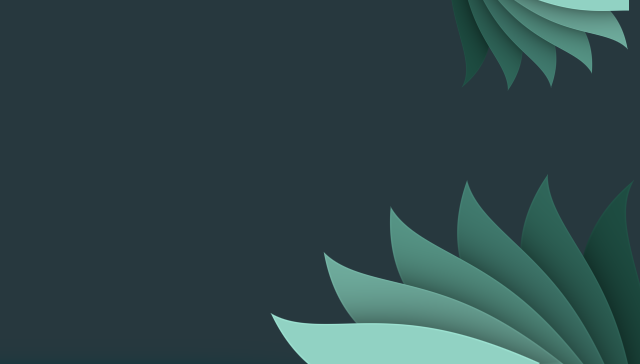
Give the GLSL for this background, as a Shadertoy shader.

```glsl
const int PETALS = 6;
const float TIP_RADIUS = 3.726;
const vec3 BACKDROP = vec3(0.153, 0.220, 0.243);
const vec3 FLOOR_TINT = vec3(0.095, 0.215, 0.245);
const vec3 PETAL_COLORS[PETALS] = vec3[PETALS](
    vec3(0.570, 0.825, 0.765), vec3(0.445, 0.690, 0.630),
    vec3(0.345, 0.595, 0.535), vec3(0.260, 0.495, 0.445),
    vec3(0.190, 0.410, 0.360), vec3(0.120, 0.310, 0.265));

// Approximate signed distance to one curved petal, tip at the origin.
// along runs from the tip to the pivot, across runs clockwise.
float petalShape(float along, float across, float bulge) {
    float x = max(along, 0.0);
    float x2 = x * x;
    float outer = 1.6 * x2 / (2.3 + x2) + bulge * x * exp(-0.5 * x2);
    float inner = x * (0.341 * x - 0.613);
    return 0.87 * max(max(across - outer, inner - across), -along);
}

// Petal of the fan by index; the rearmost is slightly longer and slimmer.
float fanPetal(vec2 q, int index) {
    bool rear = index == PETALS - 1;
    float size = rear ? 1.036 : 1.0;
    float angle = radians(146.6 - 15.0 * float(index) - (rear ? 0.6 : 0.0));
    vec2 axis = vec2(cos(angle), sin(angle));
    vec2 side = vec2(axis.y, -axis.x);
    q /= size;
    return size * petalShape(TIP_RADIUS - dot(q, axis), dot(q, side),
                             rear ? -0.17 : 0.05);
}

float coverage(float dist, float pixel) {
    return smoothstep(0.5 * pixel, -0.5 * pixel, dist);
}

// Paint the fan back to front; a negative scale turns it upside down.
vec3 paintFan(vec3 base, vec2 p, vec2 pivot, float scale) {
    vec2 q = (p - pivot) / scale;
    float pixel = 1.4 / (iResolution.y * abs(scale));
    vec3 color = base;
    for (int i = PETALS - 1; i >= 0; i--) {
        float dist = fanPetal(q, i);
        vec3 tint = PETAL_COLORS[i];

        // Soft shadow from the petal in front
        if (i > 0) {
            float gap = max(fanPetal(q, i - 1), 0.0);
            tint *= 1.0 - 0.38 * exp(-3.5 * gap);
        }

        // Pale rim
        tint *= 1.0 + 0.10 * smoothstep(-0.025, 0.0, dist);
        color = mix(color, tint, coverage(dist, pixel));
    }
    return color;
}

void mainImage(out vec4 fragColor, in vec2 fragCoord) {
    vec2 p = fragCoord / iResolution.y;
    float pixel = 1.0 / iResolution.y;

    // Backdrop with a faint teal floor
    float floorGlow = exp(-45.0 * p.y) * smoothstep(1.1, 0.5, p.x);
    vec3 color = mix(BACKDROP, FLOOR_TINT, 0.8 * floorGlow);

    // Large fan below, small inverted fan above with a trimmed right side
    color = paintFan(color, p, vec2(1.4543, -0.3288), 0.2283);
    vec3 upper = paintFan(color, p, vec2(1.4224, 1.2055), -0.1219);
    color = mix(color, upper, coverage(p.x - 1.728, pixel));

    fragColor = vec4(color, 1.0);
}
```
